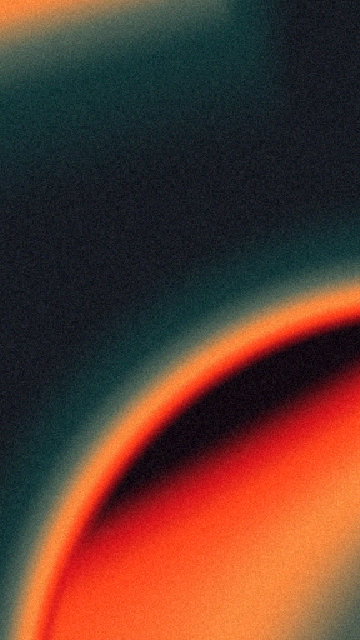
Write a Shadertoy shader that draws this background.

```glsl
// A glowing planet-like rim over a dark field, with a second glow in the upper left corner.
// Warped distances feed colour ramps: one for the outer halo, one for the rim,
// one for the heat inside the disc. A fine hashed grain covers everything.

#define DISC_CENTER vec2(1.24, -0.205)
#define DISC_RADIUS 1.185
#define HALO_REACH 0.30
#define CORNER_FALL vec2(0.14, 0.47)
#define GRAIN_CELLS 288.0
#define GRAIN_AMOUNT 0.085

const vec3 NIGHT  = vec3(0.088, 0.102, 0.130);
const vec3 TEAL   = vec3(0.075, 0.215, 0.220);
const vec3 SAGE   = vec3(0.350, 0.405, 0.350);
const vec3 TAN    = vec3(0.720, 0.510, 0.320);
const vec3 ORANGE = vec3(0.980, 0.530, 0.240);
const vec3 EMBER  = vec3(1.000, 0.270, 0.110);
const vec3 RED    = vec3(0.850, 0.085, 0.110);
const vec3 VOID   = vec3(0.075, 0.040, 0.070);

float hash(vec2 p) {
    vec3 q = fract(vec3(p.xyx) * 0.1031);
    q += dot(q, q.yzx + 33.33);
    return fract((q.x + q.y) * q.z);
}

// Orange to night as the distance from a light grows.
vec3 haloRamp(float d) {
    vec3 c = mix(ORANGE, TAN, smoothstep(0.002, 0.038, d));
    c = mix(c, SAGE, smoothstep(0.020, 0.070, d));
    c = mix(c, TEAL, smoothstep(0.045, 0.135, d));
    return mix(c, NIGHT, smoothstep(0.10, HALO_REACH, d));
}

// Orange to red, going inward from the crest of the rim.
vec3 rimRamp(float depth) {
    vec3 c = mix(ORANGE, EMBER, smoothstep(0.005, 0.038, depth));
    return mix(c, RED, smoothstep(0.030, 0.062, depth));
}

// Sage at the low right, through orange and red to the dark crescent.
vec3 heatRamp(float h) {
    vec3 c = mix(SAGE * 0.9, TAN, smoothstep(0.04, 0.31, h));
    c = mix(c, ORANGE, smoothstep(0.22, 0.40, h));
    c = mix(c, EMBER, smoothstep(0.42, 0.63, h));
    c = mix(c, RED, smoothstep(0.60, 0.70, h));
    return mix(c, VOID, smoothstep(0.67, 0.82, h));
}

// Height of the heat contours, which turn steeper towards the low right.
float heatLevel(vec2 p) {
    float left = 1.0 - p.x;
    float w = p.y + 0.7 * left;
    return p.y + left * (0.58 + 0.85 * exp(-6.0 * w * w));
}

// Distance-like value of the corner glow, cut off on its right side.
float cornerDistance(vec2 p, float top) {
    vec2 q = vec2(p.x, top - p.y);
    float cut = smoothstep(0.58, 0.86, q.x - 0.5 * q.y);
    return dot(q, CORNER_FALL) - 0.008 + 0.17 * cut;
}

float smoothMin(float a, float b, float k) {
    float h = max(k - abs(a - b), 0.0) / k;
    return min(a, b) - 0.25 * h * h * k;
}

void mainImage(out vec4 fragColor, in vec2 fragCoord) {
    // Canvas width is one unit
    vec2 p = fragCoord / iResolution.x;
    float top = iResolution.y / iResolution.x;

    // Halo outside, rim and heat inside
    float d = length(p - DISC_CENTER) - DISC_RADIUS;
    vec3 color = haloRamp(smoothMin(d, cornerDistance(p, top), 0.06));
    vec3 inside = mix(rimRamp(-d), heatRamp(heatLevel(p)), smoothstep(0.038, 0.090, -d));
    color = mix(color, inside, smoothstep(0.003, -0.003, d));

    // Film grain, mostly grey with a little colour
    vec2 cell = floor(p * GRAIN_CELLS);
    float grey = hash(cell) + hash(cell + 71.0) - 1.0;
    vec3 tint = vec3(hash(cell + 13.0), hash(cell + 29.0), hash(cell + 47.0)) - 0.5;
    color += GRAIN_AMOUNT * (0.6 * grey + 0.4 * tint);

    fragColor = vec4(clamp(color, 0.0, 1.0), 1.0);
}
```
